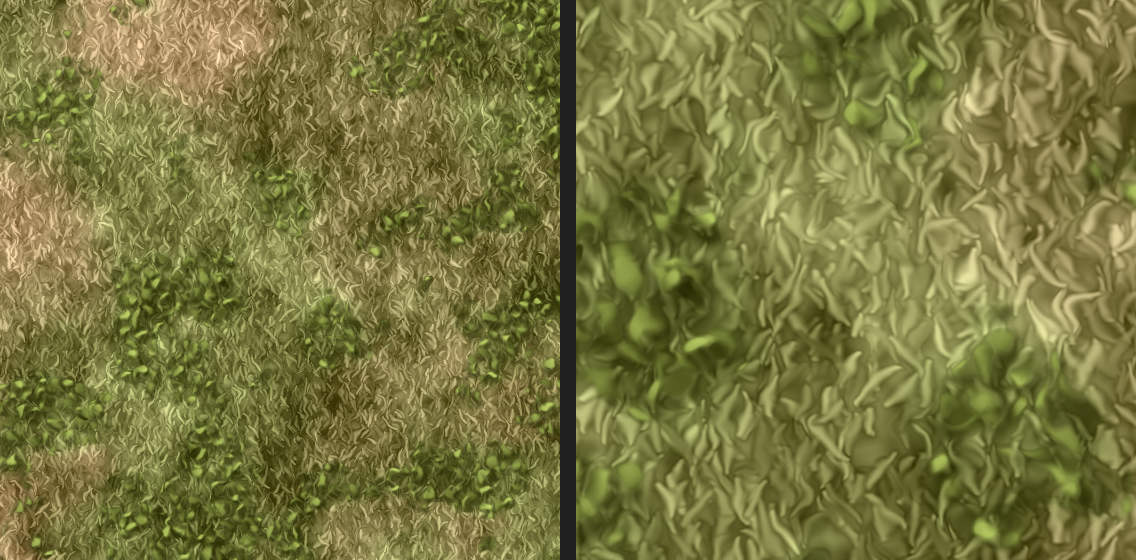
Left: the whole. Right: its middle third, enlarged.
A Shadertoy shader for this texture:

```glsl
vec3 hash3(vec2 p) {
    vec3 q = fract(p.xyx * vec3(0.1031, 0.1030, 0.0973));
    q += dot(q, q.yxz + 33.33);
    return fract((q.xxy + q.yzz) * q.zyx);
}

float noise(vec2 p) {
    vec2 i = floor(p), f = fract(p);
    f = f * f * (3.0 - 2.0 * f);
    return mix(mix(hash3(i).x, hash3(i + vec2(1, 0)).x, f.x),
               mix(hash3(i + vec2(0, 1)).x, hash3(i + vec2(1, 1)).x, f.x), f.y);
}

float fbm(vec2 p) {
    float sum = 0.0, amp = 0.53;
    for (int i = 0; i < 4; i++) {
        sum += amp * noise(p);
        p = mat2(0.8, 0.6, -0.6, 0.8) * p * 2.03 + 7.3;
        amp *= 0.5;
    }
    return sum;
}

vec2 rotate(vec2 p, float a) {
    return mat2(cos(a), sin(a), -sin(a), cos(a)) * p;
}

// Curled, mostly upright blades: each darkens its surroundings, then covers them
float grassTone(vec2 p) {
    float tone = 0.15 + 0.5 * noise(p * 110.0);
    for (int layer = 0; layer < 6; layer++) {
        vec2 shift = float(layer) * vec2(0.37, 0.61);
        vec2 cell = floor(p * 38.0 + shift);
        for (int y = -1; y <= 1; y++)
        for (int x = -1; x <= 1; x++) {
            vec2 id = cell + vec2(x, y);
            vec3 h = hash3(id + float(layer) * 71.0 + 5.0);
            vec3 k = hash3(id + float(layer) * 53.0 + 211.0);
            vec2 q = rotate(p - (id + h.xy - shift) / 38.0, (h.z - 0.5) * 1.7);
            q.x += (k.x - 0.5) * 50.0 * q.y * q.y;
            float halfLength = mix(0.006, 0.016, k.y);
            float taper = 1.0 - 0.4 * smoothstep(0.0, halfLength, abs(q.y));
            q.y -= clamp(q.y, -halfLength, halfLength);
            float d = length(q) / taper;
            float shadow = 1.0 - smoothstep(0.002, 0.0085, d);
            float blade = 1.0 - smoothstep(0.0002, 0.0054, d);
            tone = mix(tone, -0.08, 0.36 * shadow);
            tone = mix(tone, 0.40 + 0.85 * k.z - 20.0 * q.x, 0.92 * blade);
        }
    }
    return tone;
}

// Scattered broad leaves: x is tone, y is coverage
vec2 leaves(vec2 p, float clump) {
    vec2 leaf = vec2(0.0);
    for (int layer = 0; layer < 3; layer++) {
        vec2 shift = float(layer) * vec2(0.43, 0.29);
        vec2 cell = floor(p * 34.0 + shift);
        for (int y = -1; y <= 1; y++)
        for (int x = -1; x <= 1; x++) {
            vec2 id = cell + vec2(x, y);
            vec3 h = hash3(id + float(layer) * 37.0 + 401.0);
            vec3 k = hash3(id + float(layer) * 29.0 + 617.0);
            vec2 offset = p - (id + h.xy - shift) / 34.0;
            vec2 size = vec2(mix(0.004, 0.010, k.x), mix(0.008, 0.017, k.y));
            vec2 q = rotate(offset, (h.z - 0.5) * 3.0);
            q.x += 40.0 * (k.x - 0.5) * q.y * q.y;
            float d = length(q / size);
            float grows = smoothstep(0.0, 0.2, clump - k.z * 1.1 - 0.05);
            float shade = grows * (1.0 - smoothstep(0.5, 1.5, length(offset + vec2(-0.003, 0.006)) / size.y));
            float cover = grows * (1.0 - smoothstep(0.4, 1.2, d));
            leaf.x = mix(leaf.x, -0.25, 0.6 * shade);
            leaf.x = mix(leaf.x, 0.5 + 0.85 * h.z + 22.0 * q.y - 0.2 * d, cover);
            leaf.y = max(leaf.y, max(cover, 0.6 * shade));
        }
    }
    return leaf;
}

void mainImage(out vec4 fragColor, in vec2 fragCoord) {
    vec2 uv = fragCoord / iResolution.y;

    // Large patches of lush, parched and clumped growth
    float lush = smoothstep(0.40, 0.66, fbm(uv * 3.2 + 11.0));
    float parched = smoothstep(0.44, 0.70, fbm(uv * 3.0 + 47.0)) * (1.0 - lush);
    float clump = smoothstep(0.50, 0.74, fbm(uv * 8.0 + 83.0) + 0.16 * (lush - 0.35));

    // Fine wobble breaks up the outlines of blades and leaves
    vec2 wobble = vec2(noise(uv * 70.0), noise(uv * 70.0 + 31.0)) - 0.5;
    wobble += 0.3 * (vec2(noise(uv * 150.0), noise(uv * 150.0 + 57.0)) - 0.5);
    float tone = grassTone(uv + vec2(0.009, 0.005) * wobble);

    // Uneven light from broad patches down to fine curls
    tone += 1.1 * (fbm(uv * 4.0 + 129.0) - 0.5) + 0.85 * (fbm(uv * 15.0 + 171.0) - 0.5);
    tone += 0.32 * (noise((uv + 0.008 * wobble.yx) * vec2(60.0, 36.0)) - 0.5);
    tone += 0.28 * (noise((uv + 0.008 * wobble) * vec2(130.0, 70.0)) - 0.5);
    tone += 0.09 + 0.18 * parched - 0.08 * lush - 0.04 * clump;
    tone = max(tone, -0.1 + 0.15 * tone);

    // Straw, green and ruddy tints
    vec3 straw = mix(vec3(0.285, 0.26, 0.065), vec3(0.69, 0.64, 0.435), tone);
    vec3 green = mix(vec3(0.25, 0.265, 0.07), vec3(0.62, 0.665, 0.38), tone);
    vec3 color = mix(straw, green, clamp(0.65 * lush + 0.5 * clump, 0.0, 0.95));
    color += parched * vec3(0.05, -0.015, 0.015);

    // Leafy clumps
    vec2 leaf = leaves(uv + 0.010 * wobble, clump);
    vec3 leafColor = mix(vec3(0.22, 0.24, 0.05), vec3(0.62, 0.69, 0.32), leaf.x);
    color = mix(color, leafColor, 0.92 * leaf.y);

    fragColor = vec4(clamp(color, 0.0, 1.0), 1.0);
}
```
